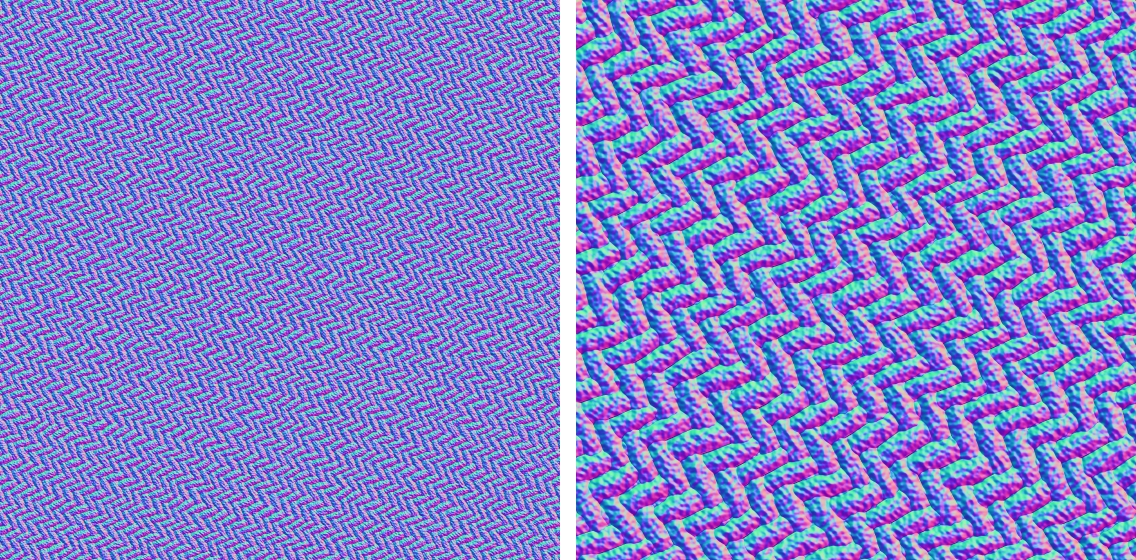
Left, the full canvas; right, a detail of the centre.
Reproduce this texture map procedurally as a WebGL 2 fragment shader.

```glsl
#version 300 es
precision highp float;
// Seamless tangent-space normal map of a tilted two-over-two twill with rough fibrous yarns.

uniform vec2 u_resolution;
out vec4 fragColor;

const float PI = 3.14159265;

// Whole-number lattices over the unit canvas keep every layer seamless.
const mat2 THREADS = mat2(66.0, -30.0, 30.0, 66.0);   // tilted yarn grid
const mat2 WEFT_TWIST = mat2(4.0, 0.0, 2.0, 2.0);     // fibres crossing the weft
const mat2 WARP_TWIST = mat2(4.0, 0.0, 1.0, 1.0);     // fibres along the warp
const mat2 WOBBLE_GRID = mat2(17.0, 0.0, 0.0, 17.0);
const mat2 THICKNESS_GRID = mat2(41.0, 0.0, 0.0, 41.0);
const mat2 FUZZ_GRID = mat2(310.0, 0.0, 0.0, 310.0);

// Heights and widths are in yarn spacings.
const float YARN_HALF_WIDTH = 0.43;
const float THICKNESS_VARIATION = 0.35;
const float WEFT_HEIGHT = 0.5;
const float WARP_HEIGHT = 0.42;
const float WEAVE_LIFT = 0.27;
const float FLOAT_FLATNESS = 1.5;
const float GROUND_HEIGHT = -0.05;
const float TWIST_DEPTH = 0.18;
const float FUZZ_DEPTH = 0.22;
const float WOBBLE = 0.6;
const float SLOPE_STEP = 0.0006;
const int SAMPLES = 3;

// Integer hash giving a unit gradient for a lattice point.
vec2 latticeGradient(vec2 cell) {
    uvec2 q = uvec2(ivec2(cell)) * uvec2(1597u, 3812u);
    uint n = (q.x ^ (q.y + 7919u)) * 48271u;
    n = (n ^ (n >> 15)) * 69621u;
    n ^= n >> 13;
    float angle = 2.0 * PI * float(n & 65535u) / 65536.0;
    return vec2(cos(angle), sin(angle));
}

// Gradient noise on any whole-number lattice, wrapped to the unit canvas.
float gradientNoise(vec2 uv, mat2 lattice) {
    mat2 toCanvas = inverse(lattice);
    vec2 p = lattice * uv;
    vec2 base = floor(p);
    vec2 f = p - base;
    vec2 blend = f * f * f * (f * (f * 6.0 - 15.0) + 10.0);
    float total = 0.0;
    for (int i = 0; i < 4; i++) {
        vec2 corner = vec2(i & 1, i >> 1);
        vec2 home = fract(toCanvas * (base + corner) + 0.00001);
        vec2 cell = round(lattice * (home - 0.00001));
        vec2 weight = mix(1.0 - blend, blend, corner);
        total += weight.x * weight.y * dot(latticeGradient(cell), f - corner);
    }
    return total;
}

// Rounded cross-section of one yarn, falling away past its edge.
float yarnProfile(float across, float halfWidth) {
    float d = (fract(across) - 0.5) / halfWidth;
    return 1.0 - d * d;
}

// Rise and dip of a yarn passing over two and under two.
float weaveWave(float along, float across) {
    float wave = sin(0.5 * PI * (along + floor(across)));
    return WEAVE_LIFT * clamp(FLOAT_FLATNESS * wave, -1.0, 1.0);
}

// Cloth height: the highest of weft, warp and ground, plus surface fuzz.
float clothHeight(vec2 uv, vec2 drift, float thickness) {
    vec2 p = THREADS * uv + drift;
    float weft = WEFT_HEIGHT * yarnProfile(p.y, YARN_HALF_WIDTH * (1.0 + thickness));
    float warp = WARP_HEIGHT * yarnProfile(p.x, YARN_HALF_WIDTH * (1.0 - thickness));
    weft += weaveWave(p.x, p.y);
    warp -= weaveWave(p.y, p.x);
    weft += TWIST_DEPTH * gradientNoise(uv, WEFT_TWIST * THREADS);
    warp += TWIST_DEPTH * gradientNoise(uv, WARP_TWIST * THREADS);

    float yarns = max(max(weft, warp), GROUND_HEIGHT);
    return yarns + FUZZ_DEPTH * gradientNoise(uv, FUZZ_GRID);
}

// Surface normal from forward differences of the height.
vec3 clothNormal(vec2 uv, vec2 drift, float thickness) {
    float h = clothHeight(uv, drift, thickness);
    vec2 rise = vec2(clothHeight(uv + vec2(SLOPE_STEP, 0.0), drift, thickness),
                     clothHeight(uv + vec2(0.0, SLOPE_STEP), drift, thickness)) - h;
    vec2 slope = rise / (SLOPE_STEP * length(THREADS[0]));
    return normalize(vec3(-slope, 1.0));
}

void main() {
    float canvas = min(u_resolution.x, u_resolution.y);
    vec2 center = gl_FragCoord.xy / canvas;

    // Slow irregularities of yarn position and thickness.
    vec2 drift = WOBBLE * vec2(gradientNoise(center, WOBBLE_GRID),
                               gradientNoise(center + vec2(0.37, 0.61), WOBBLE_GRID));
    float thickness = THICKNESS_VARIATION * gradientNoise(center, THICKNESS_GRID);

    // Average a small grid of samples to smooth the edges.
    vec3 normalSum = vec3(0.0);
    for (int j = 0; j < SAMPLES; j++) {
        for (int i = 0; i < SAMPLES; i++) {
            vec2 offset = (vec2(i, j) + 0.5) / float(SAMPLES) - 0.5;
            normalSum += clothNormal(center + offset / canvas, drift, thickness);
        }
    }

    // Pack the normal into colour.
    vec3 normal = normalSum / float(SAMPLES * SAMPLES);
    fragColor = vec4(normal * 0.5 + 0.5, 1.0);
}
```
